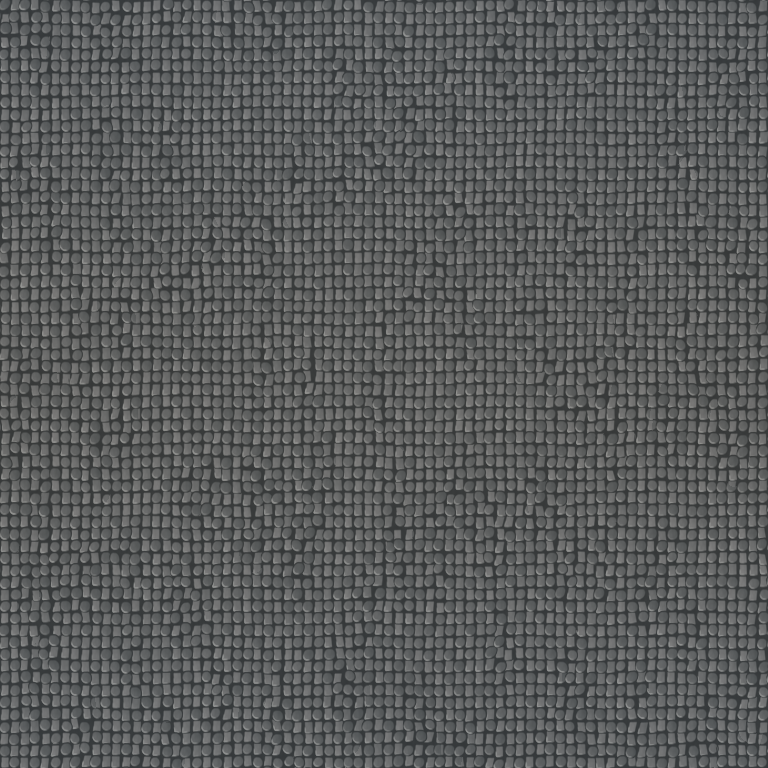
A three.js fragment shader for this texture:

```glsl
// Grey plain-woven cloth: upright flat threads overlapped by darker round bumps.
varying vec2 vUv;

const vec2 REPEATS = vec2(76.0, 64.0);
const vec3 GAP_COLOR = vec3(0.215, 0.226, 0.229);
const vec3 SHADE_COLOR = vec3(0.295, 0.309, 0.312);
const vec3 THREAD_COLOR = vec3(0.448, 0.450, 0.449);
const vec3 RIM_COLOR = vec3(0.600, 0.603, 0.595);

float hash(vec2 p) {
  p = fract(p * vec2(0.1031, 0.1137));
  p += dot(p, p.yx + 33.33);
  return fract((p.x + p.y) * p.x * 17.31);
}

vec2 hash2(vec2 p) {
  return vec2(hash(p + 3.7), hash(p + 41.3));
}

// Distance to the nearest scattered point.
float cellular(vec2 p) {
  vec2 id = floor(p);
  float nearest = 2.0;
  for (int y = -1; y <= 1; y++) {
    for (int x = -1; x <= 1; x++) {
      vec2 cell = id + vec2(float(x), float(y));
      nearest = min(nearest, distance(p, cell + hash2(cell)));
    }
  }
  return nearest;
}

float roundedBox(vec2 p, vec2 halfSize, float radius) {
  vec2 q = abs(p) - halfSize + radius;
  return length(max(q, 0.0)) + min(max(q.x, q.y), 0.0) - radius;
}

// Slight sway of the threads, in repeats.
vec2 threadSway(vec2 uv) {
  float across = sin(uv.y * 41.0 + 3.0 * sin(uv.x * 13.0));
  float down = sin(uv.x * 31.0 + 3.0 * sin(uv.y * 11.0));
  return vec2(0.05, 0.07) * vec2(across, down);
}

// Lays one thread crossing over the base; rounded is 1 for a bump, 0 for a flat.
vec3 layCrossing(vec3 base, vec2 p, vec2 id, float rounded, float wear) {
  float tone = hash(id + 17.0);
  p -= (hash2(id) - 0.5) * (0.10 + 0.22 * wear);
  p.x += p.y * (hash(id + 71.0) - 0.5) * (0.12 + 0.50 * wear);

  vec2 halfSize = mix(vec2(0.44, 0.51), vec2(0.55, 0.49), rounded);
  float dist = roundedBox(p, halfSize - 0.05 * tone, mix(0.16, 0.44, rounded));
  float shadow = 1.0 - smoothstep(-0.02, 0.11, dist);
  float body = 1.0 - smoothstep(-0.15, 0.03, dist);

  // Soft light from the lower left; raised bumps have a darker crown.
  float slope = dot(p, vec2(-0.45, -0.25));
  float light = 0.95 + slope + 0.36 * (tone - 0.5) - 0.40 * rounded - 0.09 * wear;
  vec3 color = mix(SHADE_COLOR, THREAD_COLOR, clamp(light, 0.0, 1.25));
  color = mix(mix(base, GAP_COLOR, shadow), color, body);

  // Thin bright rim along the lit edge.
  float rim = 1.0 - smoothstep(0.02, 0.13, abs(dist + 0.06));
  float facing = smoothstep(0.35, 0.95, dot(normalize(p + 0.0001), vec2(-0.60, -0.80)));
  return mix(color, RIM_COLOR, rim * facing * mix(0.30, 0.85, hash(id + 29.0)));
}

// Alternating bumps and flats, with a few crossings out of turn.
float isRounded(vec2 id, float wear) {
  float irregular = step(0.91 - 0.15 * wear, hash(id + 13.0));
  return mix(mod(id.x + id.y, 2.0), step(0.5, hash(id + 7.0)), irregular);
}

// Long vertical patches of rougher yarn.
float yarnWear(vec2 uv) {
  return 1.0 - smoothstep(0.10, 0.60, cellular(uv * vec2(20.0, 6.0)));
}

// Flats are laid first, then the bumps over them.
vec3 weave(vec2 grid, float wear) {
  vec2 center = floor(grid);
  vec3 color = GAP_COLOR;
  for (int layer = 0; layer < 2; layer++) {
    for (int y = -1; y <= 1; y++) {
      for (int x = -1; x <= 1; x++) {
        vec2 id = center + vec2(float(x), float(y));
        float rounded = isRounded(id, wear);
        if (abs(rounded - float(layer)) < 0.5) {
          color = layCrossing(color, grid - id - 0.5, id, rounded, wear);
        }
      }
    }
  }
  return color;
}

void main() {
  vec2 grid = vUv * REPEATS + threadSway(vUv);
  vec3 color = weave(grid, yarnWear(vUv));

  // Fine fibre grain and a faint drift of tone.
  float grain = cellular(vUv * REPEATS * vec2(3.0, 2.0)) - 0.5;
  float clouds = sin(vUv.x * 7.0 + 2.0 * sin(vUv.y * 5.0)) * sin(vUv.y * 8.0 + 1.0);
  float warmth = sin(vUv.y * 6.2832 - 1.5708);
  color *= 1.0 - 0.07 * grain + 0.010 * clouds + 0.02 * (vUv.y - 0.5);
  color += vec3(0.003, 0.0, -0.004) * warmth;

  gl_FragColor = vec4(color, 1.0);
}
```
